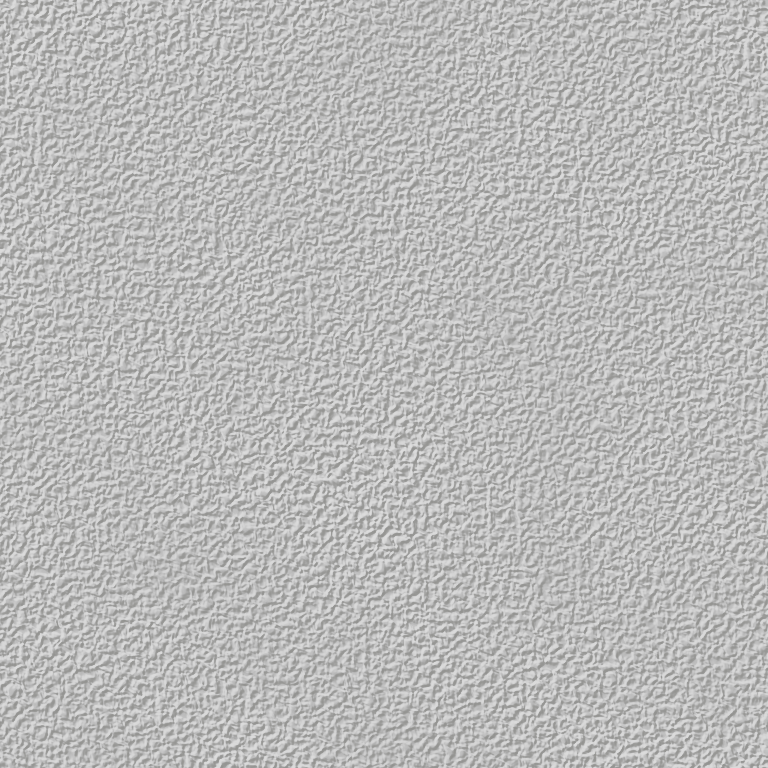
Write a WebGL 1 fragment shader that draws this texture.

```glsl
precision highp float;
// Fine grey stucco: small irregular plaster grains lit from the upper left.
uniform vec2 u_resolution;

vec2 randomGradient(vec2 cell) {
  vec3 q = fract(cell.xyx * vec3(0.1031, 0.1030, 0.0973));
  q += dot(q, q.yzx + 33.33);
  float angle = 6.28318 * fract((q.x + q.y) * q.z);
  return vec2(cos(angle), sin(angle));
}

// Gradient noise, roughly -0.7 to 0.7
float noise(vec2 p) {
  vec2 i = floor(p);
  vec2 f = p - i;
  vec2 u = f * f * f * (f * (f * 6.0 - 15.0) + 10.0);
  float a = dot(randomGradient(i), f);
  float b = dot(randomGradient(i + vec2(1.0, 0.0)), f - vec2(1.0, 0.0));
  float c = dot(randomGradient(i + vec2(0.0, 1.0)), f - vec2(0.0, 1.0));
  float d = dot(randomGradient(i + vec2(1.0, 1.0)), f - vec2(1.0, 1.0));
  return mix(mix(a, b, u.x), mix(c, d, u.x), u.y);
}

// Flat-topped grains with steep rims, gathered into larger lumps
float plasterHeight(vec2 p) {
  vec2 warp = vec2(noise(p * 70.0 + 11.3), noise(p * 70.0 + 47.9));
  vec2 q = p + 0.004 * warp;
  float grains = noise(q * 128.0 + 5.7) + 0.4 * noise(q * 250.0 + 83.1);
  float lumps = 0.4 * noise(p * 52.0 + 29.4);
  return smoothstep(-0.45, 0.45, grains + lumps) + 0.25 * grains;
}

void main() {
  vec2 p = gl_FragCoord.xy / u_resolution.y;

  // Slope of the relief towards the light
  vec2 toLight = 0.0014 * normalize(vec2(-0.7, 0.8));
  float slope = plasterHeight(p - toLight) - plasterHeight(p + toLight);

  // Broad patches of rougher and smoother plaster
  float patches = noise(p * vec2(4.0, 5.0) + 2.6) + 0.6 * noise(p * 13.0 + 61.2);
  float lit = slope * (2.3 + 0.9 * patches);
  lit /= sqrt(1.0 + lit * lit);

  // Shadows reach further from the base tone than highlights
  float tone = 0.744 + lit * (lit > 0.0 ? 0.12 : 0.18);
  tone += 0.012 * patches + 0.012 * noise(p * 300.0 + 17.0);

  vec3 color = vec3(tone) - vec3(0.0, 0.0, 0.012) * (1.0 - smoothstep(0.5, 0.75, tone));
  gl_FragColor = vec4(color, 1.0);
}
```
